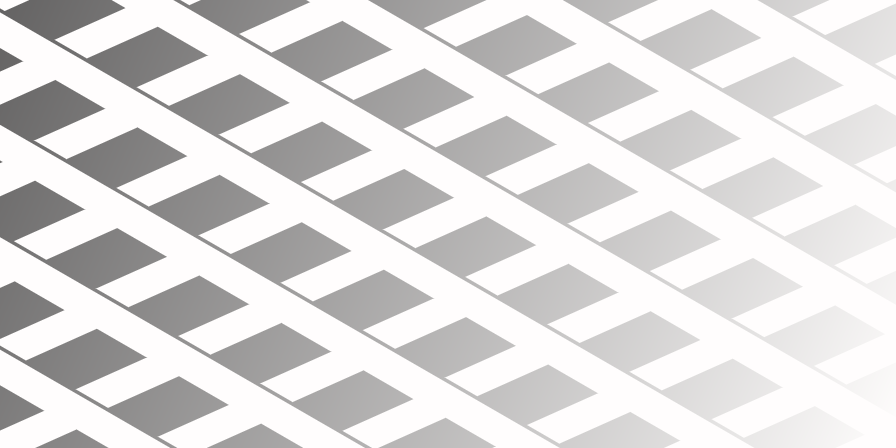
Write a WebGL 2 fragment shader that draws this pattern.

```glsl
#version 300 es
precision highp float;
// A slanted lattice: white bands run down at 30 degrees, and white rungs hang
// from them, each stopping short of the next band to leave a hairline.
// Signed distances in a sheared grid cut it from a dark-to-white gradient.

uniform vec2 u_resolution;
out vec4 fragColor;

// All lengths are fractions of the canvas height.
const float BAND_ANGLE = radians(30.0);
const vec2 ORIGIN = vec2(0.970, -0.1245);  // along and across the bands
const float ROW_PITCH = 0.2173;
const float ROW_SHIFT = 0.0731;
const float RUNG_PITCH = 0.2117;
const float RUNG_WIDTH = 0.0833;           // measured along the band
const float RUNG_LENGTH = 0.1406;          // measured across the band
const float RUNG_SHEAR = 0.724;
const float HAIRLINE = 0.0078;

const vec3 WHITE = vec3(1.0, 0.994, 0.992);
const vec3 DARK_GRAY = vec3(0.390, 0.385, 0.385);

// Distance to a stripe of the given width centred on zero.
float stripe(float x, float width) {
    return abs(x) - 0.5 * width;
}

// Offset from the nearest multiple of the period.
float centredRepeat(float x, float period) {
    return (fract(x / period + 0.5) - 0.5) * period;
}

// Distance to the gray openings; pos is along and across the bands.
float latticeOpenings(vec2 pos) {
    float stripWidth = RUNG_LENGTH + HAIRLINE;
    float across = pos.y - 0.5 * stripWidth;
    float row = floor(across / ROW_PITCH + 0.5);
    float strip = stripe(across - row * ROW_PITCH, stripWidth);

    // Rungs lean back as they cross the strip.
    float depth = pos.y - row * ROW_PITCH;
    float along = pos.x - row * ROW_SHIFT + RUNG_SHEAR * depth;
    float rungOffset = centredRepeat(along + 0.5 * RUNG_WIDTH, RUNG_PITCH);
    float side = stripe(rungOffset, RUNG_WIDTH) * inversesqrt(1.0 + RUNG_SHEAR * RUNG_SHEAR);
    float rung = max(side, depth - RUNG_LENGTH);
    return max(strip, -rung);
}

// Gradient from the upper left to the lower right.
vec3 fade(vec2 uv) {
    float amount = dot(vec2(uv.x, 1.0 - uv.y), vec2(0.82, 0.18));
    return mix(DARK_GRAY, WHITE, clamp(amount, 0.0, 1.0));
}

void main() {
    vec2 uv = gl_FragCoord.xy / u_resolution;
    vec2 p = vec2(gl_FragCoord.x, u_resolution.y - gl_FragCoord.y) / u_resolution.y;

    // Turn into band axes: x down the slope, y across it.
    float c = cos(BAND_ANGLE);
    float s = sin(BAND_ANGLE);
    vec2 pos = vec2(c * p.x + s * p.y, c * p.y - s * p.x) - ORIGIN;

    float pixel = 1.0 / u_resolution.y;
    float opening = clamp(0.5 - latticeOpenings(pos) / pixel, 0.0, 1.0);
    fragColor = vec4(mix(WHITE, fade(uv), opening), 1.0);
}
```
